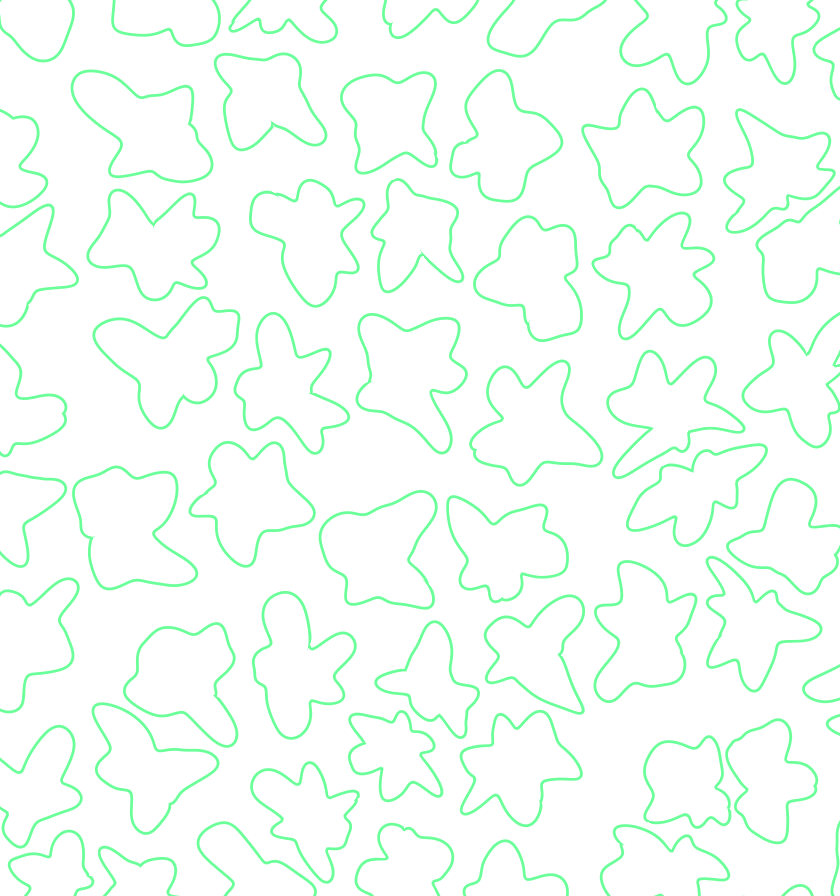
Reproduce this pattern procedurally as a WebGL 1 fragment shader.

```glsl
precision highp float;

uniform vec2 u_resolution;

const float TAU = 6.2831853;
const float ROWS = 7.0;            // cells over the canvas height
const float LINE_WIDTH = 0.0031;   // share of the canvas height
const vec3 PAPER = vec3(1.0);
const vec3 MINT = vec3(0.42, 1.0, 0.60);

vec2 hash2(vec2 cell, float seed) {
  vec2 k = vec2(dot(cell, vec2(127.1, 311.7)), dot(cell, vec2(269.5, 183.3)));
  return fract(sin(k + seed * 17.31) * 43758.55);
}

// Jittered centre of a grid cell
vec2 site(vec2 cell) {
  return cell + 0.5 + 0.74 * (hash2(cell, 1.0) - 0.5);
}

// Grid cell whose site lies nearest to p
vec2 nearestCell(vec2 p) {
  vec2 best = floor(p);
  float bestDist = 1e3;
  for (int j = -2; j <= 2; j++) {
    for (int i = -2; i <= 2; i++) {
      vec2 cell = floor(p) + vec2(float(i), float(j));
      float d = distance(p, site(cell));
      if (d < bestDist) {
        bestDist = d;
        best = cell;
      }
    }
  }
  return best;
}

// Softened distance from a site to its cellular border along a direction
float borderRadius(vec2 cell, vec2 dir) {
  vec2 center = site(cell);
  float sum = 0.0;
  for (int j = -2; j <= 2; j++) {
    for (int i = -2; i <= 2; i++) {
      vec2 d = site(cell + vec2(float(i), float(j))) - center;
      float inverse = 2.0 * max(dot(d, dir), 0.0) / max(dot(d, d), 1e-4);
      sum += pow(inverse, 7.0);
    }
  }
  return pow(sum, -1.0 / 7.0);
}

// Layered sines for the limbs, plus one small pointed nick
float limbs(vec2 cell, float angle) {
  vec2 phase = TAU * hash2(cell, 2.0);
  vec2 detail = TAU * hash2(cell, 3.0);
  vec2 pick = hash2(cell, 4.0);
  float count = 4.0 + floor(pick.x * 2.6);
  float bend = 0.6 * sin(angle + detail.x);
  float wave = 0.62 * sin(count * angle + phase.x + bend)
             + 0.24 * sin(3.0 * angle + phase.y)
             + 0.16 * sin((count + 4.0) * angle + detail.y);
  float away = abs(mod(angle - TAU * pick.y, TAU) - 0.5 * TAU);
  return wave - 0.35 * exp(-7.0 * away);
}

// Bends the plane so that limbs lean sideways
vec2 warp(vec2 p) {
  return p + 0.045 * sin(5.3 * p.yx + vec2(0.7, 2.1))
           + 0.018 * sin(11.0 * p.yx + vec2(4.0, 1.3));
}

// Radial ratio: 1 on the outline, below 1 inside
float blob(vec2 p, vec2 cell) {
  vec2 v = warp(p) - site(cell);
  float r = max(length(v), 1e-4);
  float radius = borderRadius(cell, v / r);
  return r / (radius * (0.71 + 0.27 * limbs(cell, atan(v.y, v.x))));
}

// Approximate distance to the outline
float outlineDistance(vec2 p, vec2 cell) {
  vec2 e = vec2(0.004, 0.0);
  float f = blob(p, cell);
  vec2 slope = vec2(blob(p + e.xy, cell), blob(p + e.yx, cell)) - f;
  return abs(f - 1.0) * e.x / max(length(slope), 1e-5);
}

void main() {
  vec2 p = gl_FragCoord.xy / u_resolution.y * ROWS + vec2(3.3, 5.6);
  float dist = outlineDistance(p, nearestCell(warp(p))) / ROWS;
  float ink = clamp((0.5 * LINE_WIDTH - dist) * u_resolution.y + 0.5, 0.0, 1.0);
  gl_FragColor = vec4(mix(PAPER, MINT, ink), 1.0);
}
```
